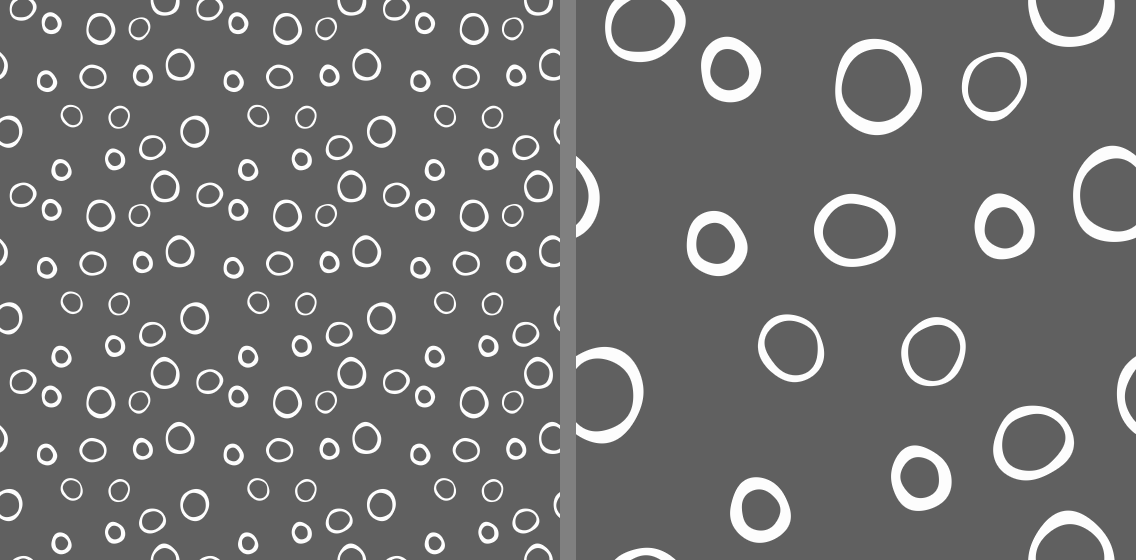
Left: the whole. Right: its middle third, enlarged.
A Shadertoy shader for this pattern:

```glsl
const float REPEATS = 3.0;
const int RING_COUNT = 15;
const vec3 GROUND = vec3(0.377);
const vec3 INK = vec3(0.992);

// Outer radii (xy) and inner radii (zw): large, oval, thin, thick
const vec4 RADII[4] = vec4[4](
    vec4(0.077, 0.086, 0.061, 0.065),
    vec4(0.073, 0.065, 0.058, 0.049),
    vec4(0.063, 0.056, 0.051, 0.045),
    vec4(0.053, 0.059, 0.034, 0.037));

// Centre (xy) and tilt (z), grouped by kind
const vec3 RINGS[RING_COUNT] = vec3[RING_COUNT](
    vec3(0.538, 0.846, 0.12), vec3(0.963, 0.652, 0.15),
    vec3(0.043, 0.294, 3.0), vec3(0.884, 0.0, 0.12),
    vec3(0.121, 0.957, 0.4), vec3(0.498, 0.589, -0.05),
    vec3(0.815, 0.21, 0.45),
    vec3(0.746, 0.848, 1.0), vec3(0.385, 0.379, -0.9),
    vec3(0.638, 0.372, 1.1),
    vec3(0.275, 0.876, 0.3), vec3(0.25, 0.565, 0.4),
    vec3(0.764, 0.595, 0.3), vec3(0.615, 0.146, 0.4),
    vec3(0.328, 0.089, 0.3));

float hash(float n) {
    return fract(sin(n * 127.1) * 43758.5453);
}

vec2 rotate(vec2 p, float angle) {
    float c = cos(angle), s = sin(angle);
    return vec2(c * p.x + s * p.y, c * p.y - s * p.x);
}

// Approximate signed distance to an ellipse
float ellipseDistance(vec2 p, vec2 radii) {
    float k0 = length(p / radii);
    float k1 = length(p / (radii * radii));
    return k0 * (k0 - 1.0) / max(k1, 1e-4);
}

// Hand-drawn unevenness of an outline
vec2 wobble(vec2 p, float seed, float amount) {
    float angle = atan(p.y, p.x);
    float phase = 6.2832 * hash(seed);
    float bend = sin(3.0 * angle + phase) + 0.6 * sin(5.0 * angle - 2.0 * phase);
    return p / (1.0 + amount * bend);
}

// Egg-shaped band between two uneven ellipses
float ringDistance(vec2 p, vec4 radii, float seed) {
    p.x *= 1.0 + 0.07 * p.y / radii.y;
    vec2 shift = 0.004 * (vec2(hash(seed + 3.7), hash(seed + 5.3)) - 0.5);
    float outer = ellipseDistance(wobble(p, seed, 0.018), radii.xy);
    float inner = ellipseDistance(wobble(p - shift, seed + 9.1, 0.02), radii.zw);
    return max(outer, -inner);
}

float patternDistance(vec2 tile) {
    float nearest = 1.0;
    for (int i = 0; i < RING_COUNT; i++) {
        int kind = int(i >= 4) + int(i >= 7) + int(i >= 10);
        vec2 p = tile - RINGS[i].xy;
        p -= round(p); // wrap to the closest copy
        p = rotate(p, RINGS[i].z);
        nearest = min(nearest, ringDistance(p, RADII[kind], float(i) + 1.0));
    }
    return nearest;
}

void mainImage(out vec4 fragColor, in vec2 fragCoord) {
    vec2 tile = fract(fragCoord / iResolution.xy * REPEATS);
    float pixel = REPEATS / min(iResolution.x, iResolution.y);
    float coverage = clamp(0.5 - patternDistance(tile) / pixel, 0.0, 1.0);
    fragColor = vec4(mix(GROUND, INK, coverage), 1.0);
}
```
